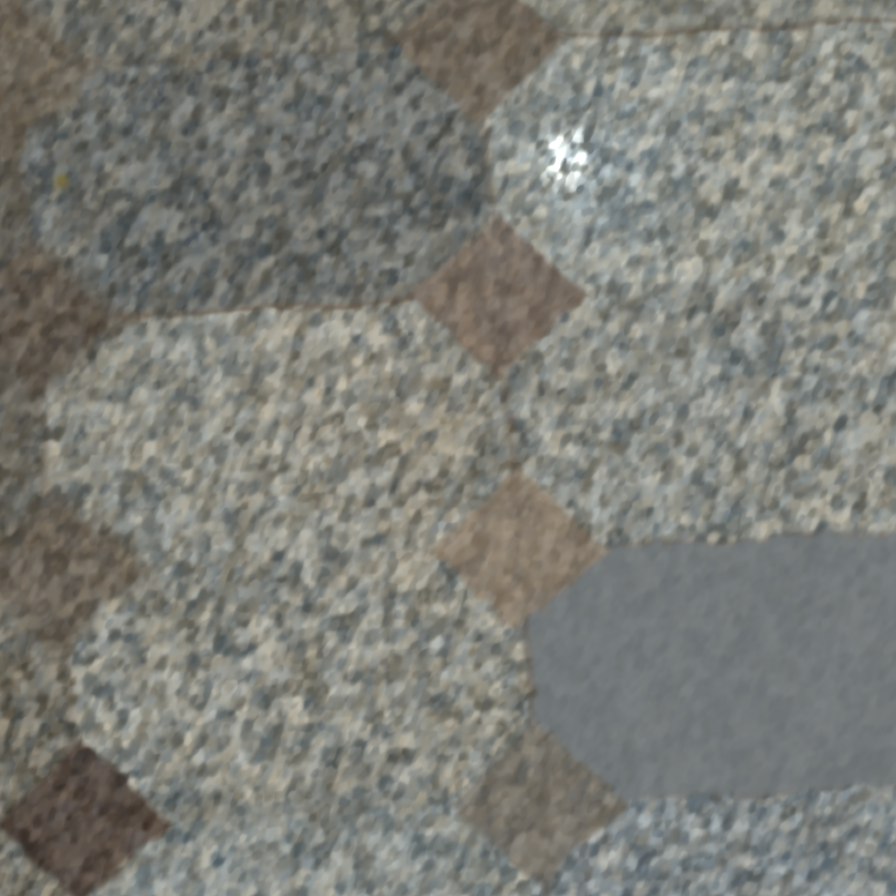
Write a Shadertoy shader that draws this texture.

```glsl
// Worn granite paving: chamfered slabs in skewed rows with brown diamond insets.
// Rows come from piecewise-linear seams; the stone speckle is soft cellular
// noise at two scales, with a ragged specular glint on the upper right slab.

const vec2 LEFT_TOP = vec2(0.013, 0.922), LEFT_STEP = vec2(0.026, -0.280);
const vec2 MID_TOP = vec2(0.534, 0.954), MID_STEP = vec2(0.0225, -0.284);
const float RIGHT_SLOPE = 0.05;
const vec2 INSET_HALF = vec2(0.099, 0.091);
const float EDGE = 0.006;
const float COARSE_CELLS = 84.0, FINE_CELLS = 150.0;
const float COARSE_GAIN = 0.27, FINE_GAIN = 0.15, CLOUD_GAIN = 0.04;
const float CELL_SHARPNESS = 4.5;
const vec2 GLINT = vec2(0.635, 0.822);
const vec2 LEAF = vec2(0.069, 0.798);
const vec3 GROUT = vec3(0.37, 0.32, 0.27);

// Slab colour per row, top to bottom; alpha is the speckle strength.
const vec4 LEFT_SLAB[5] = vec4[5](
    vec4(0.43, 0.43, 0.40, 0.75), vec4(0.41, 0.42, 0.405, 0.8),
    vec4(0.53, 0.535, 0.505, 1.0), vec4(0.53, 0.535, 0.505, 1.05),
    vec4(0.52, 0.54, 0.525, 0.95));
const vec4 RIGHT_SLAB[5] = vec4[5](
    vec4(0.50, 0.505, 0.47, 0.8), vec4(0.55, 0.56, 0.53, 1.0),
    vec4(0.53, 0.54, 0.515, 1.0), vec4(0.45, 0.47, 0.475, 0.16),
    vec4(0.515, 0.54, 0.54, 0.95));
const vec3 LEFT_INSET[4] = vec3[4](
    vec3(0.43, 0.40, 0.35), vec3(0.39, 0.36, 0.32),
    vec3(0.42, 0.39, 0.345), vec3(0.325, 0.285, 0.255));
const vec3 MID_INSET[4] = vec3[4](
    vec3(0.43, 0.40, 0.355), vec3(0.46, 0.42, 0.38),
    vec3(0.515, 0.475, 0.42), vec3(0.455, 0.44, 0.405));
const vec4 LEFT_SEAM = vec4(0.4, 0.8, 0.12, 0.05);
const vec4 RIGHT_SEAM = vec4(0.65, 0.08, 0.3, 0.2);

vec2 hash2(vec2 p) {
    vec3 q = fract(p.xyx * vec3(0.1031, 0.1030, 0.0973));
    q += dot(q, q.yzx + 33.33);
    return fract((q.xx + q.yz) * q.zy);
}

// Blend of random cell values weighted by nearness: x is tone, y is hue.
vec2 cellGrain(vec2 p) {
    vec2 cell = floor(p), sum = vec2(0.0);
    float total = 0.0;
    for (int j = -1; j <= 1; j++)
    for (int i = -1; i <= 1; i++) {
        vec2 c = cell + vec2(i, j);
        vec2 d = c + 0.15 + 0.7 * hash2(c) - p;
        float w = exp(-CELL_SHARPNESS * dot(d, d));
        sum += w * (hash2(c + 71.7) - 0.5);
        total += w;
    }
    return sum / total;
}

// Height of the first seam at x; the rows below repeat it.
float seamHeight(float x, vec2 left, vec2 mid) {
    float slope = (mid.y - left.y) / (mid.x - left.x);
    return mid.y + (x - mid.x) * (x < mid.x ? slope : RIGHT_SLOPE);
}

float insetMask(vec2 p, vec2 center, float blur) {
    vec2 d = abs(p - center) / INSET_HALF;
    return 1.0 - smoothstep(1.0 - blur, 1.0 + blur, d.x + d.y);
}

float line(float d, float width) {
    return exp(-d * d / (width * width));
}

void mainImage(out vec4 fragColor, in vec2 fragCoord) {
    vec2 uv = fragCoord / iResolution.xy;

    // Speckle, slightly sheared and taller than wide
    vec2 g = vec2(uv.x - 0.3 * uv.y, uv.y * 0.8);
    vec2 coarse = cellGrain(g * COARSE_CELLS);
    vec2 fine = cellGrain(g * FINE_CELLS + 19.0);
    vec2 cloud = cellGrain(uv * 13.0 + 5.0);
    vec2 grain = COARSE_GAIN * coarse + FINE_GAIN * fine + CLOUD_GAIN * cloud;

    // Hand-laid wobble of the joints
    vec2 p = uv + 0.002 * sin(uv.yx * vec2(47.0, 39.0) + sin(uv * 83.0));
    p += 0.006 * coarse;

    // Row coordinate and column borders
    float row = (seamHeight(p.x, LEFT_TOP, MID_TOP) - p.y) / -MID_STEP.y;
    for (int i = 0; i < 2; i++) {
        vec2 l = LEFT_TOP + row * LEFT_STEP, m = MID_TOP + row * MID_STEP;
        row += (seamHeight(p.x, l, m) - p.y) / -MID_STEP.y;
    }
    int k = int(clamp(floor(row + 0.5), 0.0, 3.0));
    float fromSeam = (row - float(k)) * -MID_STEP.y;
    float fromLeft = p.x - LEFT_TOP.x - row * LEFT_STEP.x;
    float fromMid = p.x - MID_TOP.x - row * MID_STEP.x;
    float below = smoothstep(-EDGE, EDGE, fromSeam);
    float inLeft = smoothstep(-EDGE, EDGE, fromLeft);
    float inRight = smoothstep(-EDGE, EDGE, fromMid);

    // Slabs
    vec4 margin = mix(vec4(0.39, 0.38, 0.345, 0.6), vec4(0.46, 0.45, 0.41, 0.9),
                      smoothstep(0.8, 2.6, row));
    vec4 slab = mix(margin, mix(LEFT_SLAB[k], LEFT_SLAB[k + 1], below), inLeft);
    slab = mix(slab, mix(RIGHT_SLAB[k], RIGHT_SLAB[k + 1], below), inRight);

    // Joints
    float seam = mix(LEFT_SEAM[k], RIGHT_SEAM[k], inRight);
    float joint = 0.65 * seam * line(fromSeam, 0.004);
    joint = max(joint, 0.35 * line(fromMid, 0.005));
    joint = max(joint, 0.3 * line(fromLeft, 0.006));
    slab = mix(slab, vec4(GROUT, 0.4), joint);

    // Diamond insets; the worn left column fades at its borders
    float n = float(k);
    float leftBlur = mix(0.25, 0.09, smoothstep(2.0, 3.0, n));
    float leftInset = insetMask(p, LEFT_TOP + n * LEFT_STEP, leftBlur);
    float midInset = insetMask(p, MID_TOP + n * MID_STEP, 0.08);
    slab = mix(slab, vec4(LEFT_INSET[k], 0.55), leftInset);
    slab = mix(slab, vec4(MID_INSET[k], 0.48), midInset);

    // Warm patch, dim left side, speckle tint
    vec3 col = slab.rgb;
    vec2 warm = uv - vec2(0.44, 0.52);
    col += vec3(0.025, 0.01, -0.004) * exp(-40.0 * dot(warm, warm));
    col *= 1.0 - 0.07 * exp(-uv.x * 12.0);
    col += slab.a * (grain.x * vec3(1.04, 1.0, 0.93) + grain.y * vec3(0.16, 0.03, -0.13));

    // Yellow fleck and wet glint with a cool halo
    col = mix(col, vec3(0.52, 0.45, 0.20), 0.7 * line(length(uv - LEAF), 0.008));
    vec2 d = uv - GLINT;
    float core = line(length(d * vec2(1.0, 0.9)), 0.029);
    col += vec3(0.01, 0.035, 0.065) * line(length(d - vec2(0.03, -0.01)), 0.09);
    col += vec3(0.48, 0.50, 0.50) * core * clamp(0.65 + 1.6 * coarse.x + 1.3 * fine.x, 0.0, 1.4);

    fragColor = vec4(clamp(col, 0.0, 1.0), 1.0);
}
```
